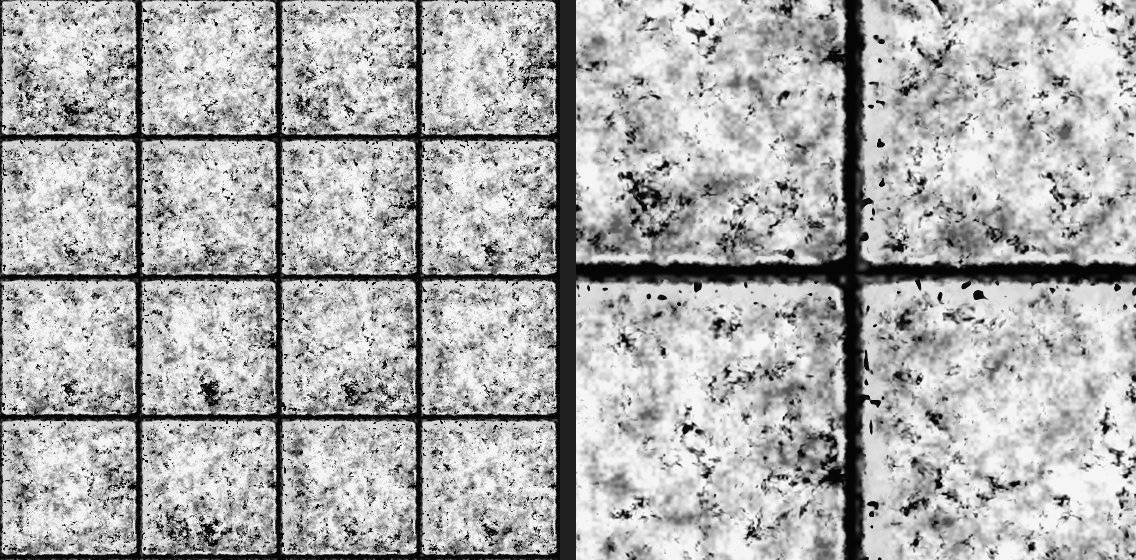
Left: the whole. Right: its middle third, enlarged.
Give the GLSL for this texture map, as a three.js fragment shader.

```glsl
// Square grid of worn, whitewashed tiles set in black grout.
// Each tile is a rounded-box distance with bevel, rim and edge grime; its shared
// fine fleck pattern is revealed by wear that is drawn anew for every tile.
#define TILES 4.0
#define JOINT_SHIFT vec2(0.006, -0.017)
#define TILE_HALF vec2(0.477, 0.477)
#define CORNER 0.03
#define EDGE_WOBBLE 0.03
#define SOFT 0.007
#define WHITE 0.96
#define BEVEL_TONE 0.86
#define MOTTLE 0.60
#define FLECK_LEVEL 0.66
#define WEAR_AMOUNT 0.18
#define GROUT_TONE 0.02

varying vec2 vUv;

float hash(vec2 cell, float seed) {
  vec3 p = fract(vec3(cell.xyx + seed * 17.3) * 0.1031);
  p += dot(p, p.yzx + 33.33);
  return fract((p.x + p.y) * p.z);
}

// Value noise with n cells per unit, wrapping at every whole unit.
float noise(vec2 p, float n, float seed) {
  p *= n;
  vec2 i = floor(p), f = p - i;
  f = f * f * (3.0 - 2.0 * f);
  vec2 a = mod(i, n), b = mod(i + 1.0, n);
  return mix(mix(hash(a, seed), hash(vec2(b.x, a.y), seed), f.x),
             mix(hash(vec2(a.x, b.y), seed), hash(b, seed), f.x), f.y);
}

// Four octaves; a higher gain gives a grainier result.
float fbm(vec2 p, float n, float gain, float seed) {
  float sum = 0.0, total = 0.0, weight = 1.0;
  for (int i = 0; i < 4; i++) {
    sum += weight * noise(p, n, seed + float(i));
    total += weight;
    weight *= gain;
    n *= 2.0;
  }
  return sum / total;
}

float roundedBox(vec2 p, vec2 halfSize, float radius) {
  vec2 q = abs(p) - halfSize + radius;
  return length(max(q, 0.0)) + min(max(q.x, q.y), 0.0) - radius;
}

// Stained patches on an arc through the left, lower and right parts of a tile.
float wearPatches(vec2 p, vec2 tile) {
  float wear = 0.0;
  for (int i = 0; i < 5; i++) {
    float k = float(i), angle = 3.3 + 0.74 * k;
    vec2 d = p - 0.5 - 0.32 * vec2(cos(angle), sin(angle));
    float strength = hash(tile, 40.0 + k);
    wear += strength * strength * exp(-dot(d, d) / 0.018);
  }
  return wear;
}

void main() {
  vec2 grid = vUv * TILES + JOINT_SHIFT;
  vec2 tile = mod(floor(grid), TILES), p = fract(grid);

  // Tile outline and distances to its sides
  float ragged = fbm(p, 20.0, 0.8, 1.0) - 0.5;
  vec2 local = p - 0.5;
  float inside = -roundedBox(local, TILE_HALF, CORNER) + EDGE_WOBBLE * ragged;
  float body = smoothstep(-SOFT, SOFT, inside);
  float leftTop = min(TILE_HALF.x + local.x, TILE_HALF.y - local.y);
  float rightBottom = min(TILE_HALF.x - local.x, TILE_HALF.y + local.y);

  // A slight warp curls the flecks
  vec2 warp = vec2(noise(p, 20.0, 6.0), noise(p, 20.0, 7.0)) - 0.5;
  vec2 q = p + 0.02 * warp;
  float cloud = fbm(vUv, 16.0, 0.7, 10.0);
  float wear = wearPatches(q + 0.08 * (cloud - 0.5), tile) * (0.4 + cloud);
  float grime = 1.0 - smoothstep(0.04, 0.22, inside + 0.16 * (cloud - 0.5));
  float lowGrime = 1.0 - smoothstep(0.02, 0.13, rightBottom);
  float bevel = 1.0 - smoothstep(0.025, 0.085, leftTop + 0.12 * ragged);

  // Fine grey mottling
  float dirt = mix(fbm(vUv, 56.0, 0.9, 20.0), fbm(q, 12.0, 0.9, 25.0), 0.4);
  dirt = 0.5 + 1.35 * (dirt - 0.5) + 0.08 * wear + 0.08 * grime + 0.05 * lowGrime;
  float shade = clamp((dirt - 0.38) / 0.45, 0.0, 1.0);
  float tone = WHITE - MOTTLE * pow(shade, 1.5);

  // Thin black flecks and veins with grey halos, gathered where the tile is worn
  float vein = 1.0 - smoothstep(0.0, 0.05, abs(fbm(q, 8.0, 0.7, 45.0) - 0.5));
  float fleck = mix(fbm(q, 20.0, 0.9, 30.0), fbm(vUv, 72.0, 0.9, 35.0), 0.3);
  fleck = 0.5 + 1.1 * (fleck - 0.5) + 0.06 * (noise(p, 6.0, 38.0) - 0.5);
  fleck += WEAR_AMOUNT * wear + 0.02 * grime + 0.025 * lowGrime;
  fleck += 0.04 * vein - 0.02;
  tone *= 1.0 - 0.42 * smoothstep(FLECK_LEVEL - 0.11, FLECK_LEVEL + 0.01, fleck);
  tone *= 1.0 - 0.92 * smoothstep(FLECK_LEVEL - 0.03, FLECK_LEVEL + 0.07, fleck);

  // Smooth upper and left bevel, chipped by small specks
  float bevelTone = BEVEL_TONE + 0.10 * (cloud - 0.5);
  tone = mix(tone, bevelTone, 0.88 * bevel);
  float chip = mix(noise(q, 72.0, 50.0), noise(vUv, 200.0, 51.0), 0.4);
  chip -= 0.12 * smoothstep(0.01, 0.08, leftTop);
  float chipBand = 1.0 - smoothstep(0.05, 0.08, leftTop);
  tone *= 1.0 - 0.95 * chipBand * smoothstep(0.68, 0.77, chip);

  // Broken pale rim along the lower and right sides
  float rim = 1.0 - smoothstep(0.004, 0.014, abs(inside - 0.008));
  rim *= 1.0 - smoothstep(0.02, 0.04, rightBottom);
  tone = mix(tone, 0.90, rim * smoothstep(0.35, 0.60, noise(p, 28.0, 55.0)));

  // Black grout with gritty grey on the side below and right of each joint
  float grit = noise(vUv, 256.0, 60.0);
  float gritSide = smoothstep(-0.023, -0.008, leftTop);
  gritSide *= smoothstep(-0.023, -0.008, rightBottom);
  gritSide *= 1.0 - smoothstep(0.0, 0.02, leftTop);
  float grout = GROUT_TONE + 0.5 * gritSide * grit * grit;

  gl_FragColor = vec4(vec3(clamp(mix(grout, tone, body), 0.0, 1.0)), 1.0);
}
```
